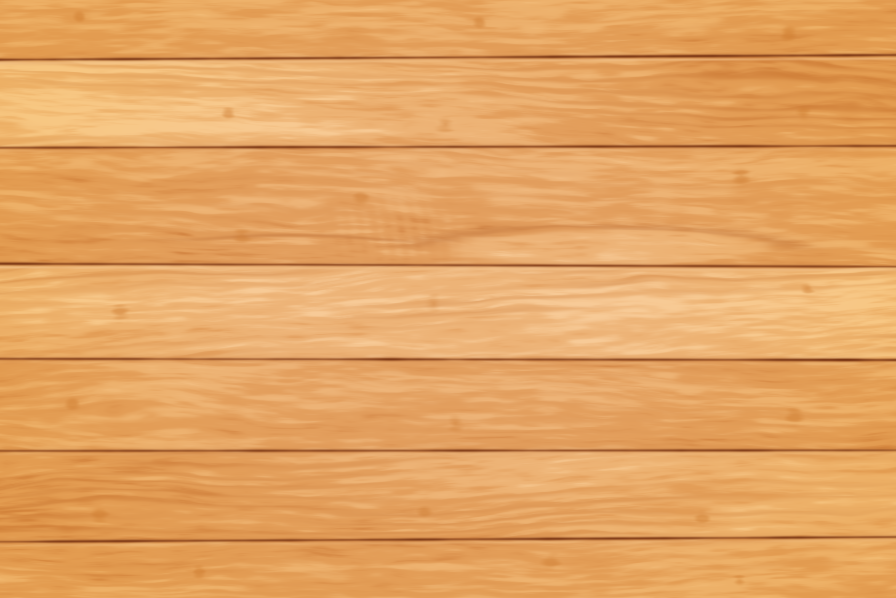
Reproduce this texture procedurally as a WebGL 2 fragment shader.

```glsl
#version 300 es
precision highp float;
// Seven horizontal planks of warm oak, parted by thin, slightly tilted seams.
// Each plank has its own tone and seed; stretched noise makes the fibres and
// warped sine bands the growth rings. Small knots are scattered by hashing.
uniform vec2 u_resolution;
out vec4 fragColor;

const int SEAMS = 6;
const int KNOTS = 3;
// Seam height at the left edge, rise across the canvas, and lit edge below.
const vec3 SEAM_LINE[6] = vec3[](
    vec3(0.094, 0.008, 0.4), vec3(0.246, 0.001, 0.3), vec3(0.400, -0.002, 0.15),
    vec3(0.559, -0.005, 0.9), vec3(0.753, 0.003, 0.3), vec3(0.900, 0.008, 0.8));
// Per plank, bottom to top: tone at left, tone at right, ring strength, slope.
const vec4 PLANK[7] = vec4[](
    vec4(0.42, 0.52, 0.10, 0.01), vec4(0.28, 0.70, 0.20, 0.02),
    vec4(0.48, 0.48, 0.10, -0.01), vec4(0.64, 0.76, 0.28, 0.05),
    vec4(0.46, 0.54, 0.10, -0.02), vec4(0.88, 0.36, 0.22, -0.03),
    vec4(0.56, 0.46, 0.10, 0.01));
const vec3 DEEP = vec3(0.82, 0.51, 0.25);
const vec3 MID = vec3(0.89, 0.62, 0.355);
const vec3 LIGHT = vec3(0.93, 0.70, 0.45);
const vec3 PALE = vec3(0.97, 0.79, 0.57);
const vec3 VEIN = vec3(0.72, 0.41, 0.19);
const vec3 KNOT = vec3(0.80, 0.48, 0.19);
const vec3 SEAM = vec3(0.50, 0.23, 0.09);
const float SEAM_WIDTH = 0.0023;
const float RING_FREQ = 50.0;
const vec2 FLAME_CENTER = vec2(0.675, 0.588);
const vec2 FLAME_SIZE = vec2(0.20, 0.036);

float hash(vec2 p) {
    vec3 q = fract(vec3(p.xyx) * 0.1031);
    q += dot(q, q.yzx + 33.33);
    return fract((q.x + q.y) * q.z);
}
float noise(vec2 p) {
    vec2 i = floor(p), f = fract(p);
    f = f * f * (3.0 - 2.0 * f);
    return mix(mix(hash(i), hash(i + vec2(1, 0)), f.x),
               mix(hash(i + vec2(0, 1)), hash(i + vec2(1, 1)), f.x), f.y);
}
float fbm(vec2 p) {
    float sum = 0.0;
    for (float amp = 0.5; amp > 0.05; amp *= 0.5) {
        sum += amp * noise(p);
        p = p * 2.03 + 17.1;
    }
    return sum;
}
float bell(float x) { return exp(-x * x); }
float seamHeight(int i, float x) { return SEAM_LINE[i].x + SEAM_LINE[i].y * x; }
vec3 woodRamp(float t) {
    vec3 c = mix(DEEP, MID, smoothstep(0.05, 0.40, t));
    c = mix(c, LIGHT, smoothstep(0.40, 0.68, t));
    return mix(c, PALE, smoothstep(0.68, 1.0, t));
}

void main() {
    vec2 uv = gl_FragCoord.xy / u_resolution;
    vec2 p = gl_FragCoord.xy / u_resolution.y;
    // Which plank this is, and its lower and upper edges.
    int plank = 0;
    for (int i = 0; i < SEAMS; i++) plank += int(uv.y > seamHeight(i, uv.x));
    float low = plank > 0 ? seamHeight(plank - 1, uv.x) : 0.0;
    float high = plank < SEAMS ? seamHeight(plank, uv.x) : 1.0;
    vec4 look = PLANK[plank];
    float seed = float(plank) * 19.7 + 3.0;

    // Fibres: short fine streaks over broad tonal bands.
    float bend = 0.05 * (fbm(vec2(p.x * 2.0, p.y * 7.0) + seed) - 0.5);
    float y = p.y - look.w * p.x + bend + 0.004 * (noise(p * vec2(14.0, 30.0)) - 0.5);
    float bands = fbm(vec2(p.x * 1.6, y * 26.0) + seed) - 0.47;
    float streaks = fbm(vec2(p.x * 11.0, y * 120.0) + seed * 2.0) - 0.47;
    float pores = noise(vec2(p.x * 30.0, y * 190.0) + seed) - 0.5;
    float tone = mix(look.x, look.y, smoothstep(0.0, 1.0, uv.x));
    tone += 0.45 * bands + 0.58 * streaks + 0.20 * pores;

    // Growth rings, ragged along the fibres, fading in and out.
    float phase = y * RING_FREQ + 2.2 * fbm(vec2(p.x * 1.1, y * 9.0) + seed) + 0.5 * streaks;
    float ring = pow(0.5 + 0.5 * sin(6.2832 * phase), 2.0);
    ring *= smoothstep(0.25, 0.75, noise(vec2(p.x * 2.2, y * 22.0) + seed * 3.0));
    ring *= 0.7 + 1.2 * (streaks + pores * 0.5);
    tone -= look.z * (ring - 0.2);

    // Pale flame figure with a dark vein, and faint cross ripples beside it.
    float onFlame = float(plank == 4);
    vec2 f = (uv - FLAME_CENTER + vec2(0.0, bend * 0.6)) / FLAME_SIZE;
    float flame = length(f) + 0.3 * streaks;
    tone += onFlame * 0.28 * (1.0 - smoothstep(0.65, 1.05, flame));
    float rim = bell((flame - 1.05) * 8.0) * smoothstep(-0.3, 0.3, f.y);
    float tail = bell((uv.y - 0.606 + 0.012 * sin(uv.x * 15.0) + bend) * 260.0);
    tail *= smoothstep(0.12, 0.27, uv.x) * (1.0 - smoothstep(0.42, 0.54, uv.x));
    float ripple = sin(uv.x * 420.0 + uv.y * 50.0 + 5.0 * bands);
    tone += onFlame * 0.045 * ripple * bell(length((uv - vec2(0.44, 0.61)) / vec2(0.06, 0.05)));
    vec3 color = woodRamp(clamp(tone, 0.0, 1.0));
    color = mix(color, VEIN, onFlame * 0.34 * max(rim, tail) + 0.6 * max(ring, 0.0) * look.z);

    // Small soft knots, one in each stretch of the plank.
    for (int k = 0; k < KNOTS; k++) {
        vec2 id = vec2(float(k) * 7.3, seed);
        float kx = (float(k) + 0.15 + 0.7 * hash(id)) / float(KNOTS);
        vec2 d = p - vec2(kx * p.x / uv.x, mix(low, high, 0.2 + 0.6 * hash(id + 5.0)));
        float blot = length(d) / (0.010 + 0.006 * hash(id + 9.0)) + 0.8 * pores;
        color = mix(color, KNOT, 0.42 * (1.0 - smoothstep(0.1, 1.2, blot)));
    }
    // Warmer, more saturated light towards the sides.
    float side = smoothstep(0.15, 0.6, length((uv - 0.5) * vec2(1.0, 0.8)));
    color *= mix(vec3(1.0, 1.005, 1.04), vec3(1.0, 0.985, 0.88), side);

    // Seams: a worn soft groove, slight shade, and a lit edge just below.
    for (int i = 0; i < SEAMS; i++) {
        float d = uv.y - seamHeight(i, uv.x);
        float wear = fbm(vec2(p.x * 9.0, float(i) * 13.0));
        color = mix(color, PALE, bell((d + 0.0058) / 0.0024) * SEAM_LINE[i].z * (0.3 + 0.6 * wear));
        color = mix(color, VEIN, 0.28 * exp(-abs(d) / 0.004));
        color = mix(color, SEAM, bell(d / (SEAM_WIDTH * (0.75 + 0.5 * wear))) * (0.4 + 0.8 * wear));
    }
    fragColor = vec4(color, 1.0);
}
```
